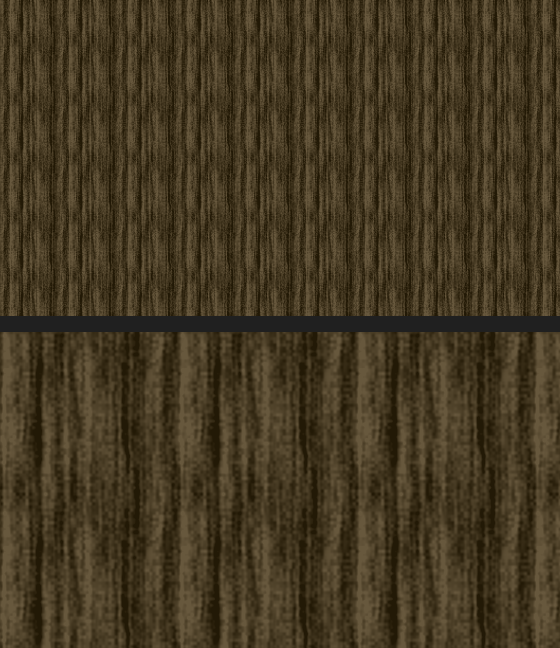
Top: the whole. Bottom: its middle third, enlarged.
Write a Shadertoy shader that draws this texture.

```glsl
const float TILE = 0.1875;        // side of one repeat, in canvas heights
const float EDGE = 0.010;         // softness of the band edges
const float WOBBLE = 0.009;       // sideways drift of the grain
const float BAND_STRENGTH = 0.68;
const float LINE_STRENGTH = 0.55;
const float STREAK_BROAD = 0.42;
const float STREAK_FINE = 0.52;
const float SPECKLE = 0.46;
const float MEAN_TONE = 0.44;
const vec3 DARK_WOOD = vec3(0.135, 0.098, 0.022);
const vec3 LIGHT_WOOD = vec3(0.405, 0.345, 0.240);

// Each band: centre, half width, tone offset
const int BAND_COUNT = 10;
const vec3 BANDS[BAND_COUNT] = vec3[](
    vec3(0.225, 0.060,  0.42),
    vec3(0.350, 0.036, -0.42),
    vec3(0.418, 0.018,  0.34),
    vec3(0.482, 0.026, -0.42),
    vec3(0.610, 0.090,  0.16),
    vec3(0.738, 0.036,  0.36),
    vec3(0.830, 0.045, -0.40),
    vec3(0.935, 0.038, -0.34),
    vec3(0.022, 0.038,  0.14),
    vec3(0.105, 0.032, -0.42));

float hash(vec2 p) {
    vec3 q = fract(vec3(p.xyx) * 0.1031);
    q += dot(q, q.yzx + 33.33);
    return fract((q.x + q.y) * q.z);
}

// Value noise that wraps after one tile
float tiledNoise(vec2 uv, vec2 cells, float seed) {
    vec2 p = uv * cells;
    vec2 i = floor(p);
    vec2 f = fract(p);
    f = f * f * (3.0 - 2.0 * f);
    vec2 a = mod(i, cells) + seed;
    vec2 b = mod(i + 1.0, cells) + seed;
    return mix(mix(hash(a), hash(vec2(b.x, a.y)), f.x),
               mix(hash(vec2(a.x, b.y)), hash(b), f.x), f.y);
}

// Broad light and dark bands across the tile
float bandTone(float x) {
    float tone = 0.0;
    for (int i = 0; i < BAND_COUNT; i++) {
        vec3 band = BANDS[i];
        float d = abs(fract(x - band.x + 0.5) - 0.5) - band.y;
        tone += band.z * (1.0 - smoothstep(-EDGE, EDGE, d));
    }
    return tone;
}

void mainImage(out vec4 fragColor, in vec2 fragCoord) {
    vec2 uv = fragCoord / iResolution.y / TILE;

    // Nearly straight fibres
    vec2 fibre = uv;
    fibre.x += WOBBLE * (tiledNoise(uv, vec2(8.0, 5.0), 11.0) - 0.5);
    fibre.x += WOBBLE * (tiledNoise(uv, vec2(20.0, 14.0), 23.0) - 0.5);

    // Bands and thin lines running the whole height
    float tone = MEAN_TONE + BAND_STRENGTH * bandTone(fibre.x);
    tone += LINE_STRENGTH * (tiledNoise(fibre, vec2(40.0, 1.0), 53.0) - 0.5);

    // Broken streaks and fine speckle
    tone += STREAK_BROAD * (tiledNoise(fibre, vec2(24.0, 3.0), 41.0) - 0.5);
    tone += STREAK_FINE * (tiledNoise(fibre, vec2(52.0, 6.0), 67.0) - 0.5);
    tone += SPECKLE * (tiledNoise(uv, vec2(56.0, 56.0), 97.0) - 0.5);

    vec3 color = mix(DARK_WOOD, LIGHT_WOOD, clamp(tone, 0.0, 1.0));
    fragColor = vec4(color, 1.0);
}
```
